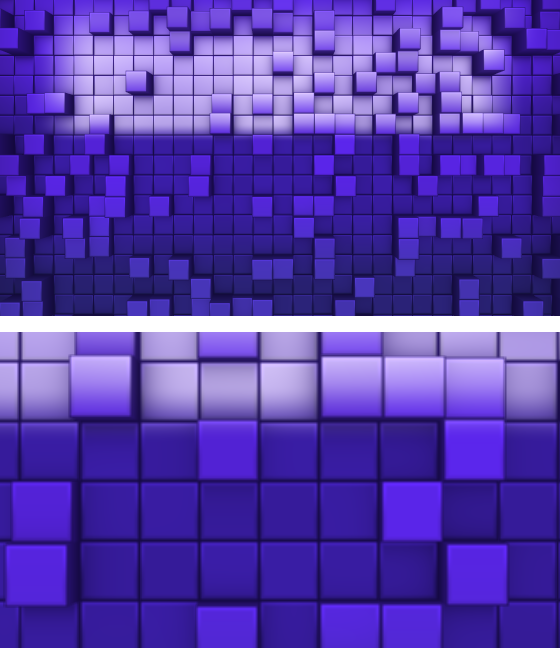
Top: the whole. Bottom: its middle third, enlarged.
This background is drawn by a Shadertoy shader. Its source:

```glsl
const float ROWS = 15.9;                 // tiles over the canvas height
const vec2  GRID_SHIFT = vec2(0.35, 0.85);
const float RAISED_SHARE = 0.28;
const float MIN_RISE = 0.022;            // rise = perspective scale gain
const float MAX_RISE = 0.066;
const float SEAM = 0.026;                // in tile widths
const float CORNER = 0.04;
const vec2  POOL_CENTER = vec2(0.0, 0.25);
const vec2  POOL_HALF = vec2(0.72, 0.17);
const int   SAMPLES = 3;                 // per axis, for smooth silhouettes

const vec3 DARK   = vec3(0.16, 0.13, 0.45);
const vec3 INDIGO = vec3(0.22, 0.11, 0.63);
const vec3 VIOLET = vec3(0.34, 0.14, 0.88);
const vec3 DUSK   = vec3(0.27, 0.20, 0.70);
const vec3 GLOW   = vec3(0.88, 0.82, 1.00);
const vec3 SHADOW = vec3(0.05, 0.02, 0.18);

float hash(vec2 p) {
    vec3 q = fract(vec3(p.xyx) * 0.1031);
    q += dot(q, q.yzx + 33.33);
    return fract((q.x + q.y) * q.z);
}

float rise(vec2 cell) {
    float pick = hash(cell + 71.0);
    float amount = hash(cell + 137.0);
    return pick < RAISED_SHARE ? mix(MIN_RISE, MAX_RISE, amount) : 0.005 * amount;
}

// Soft rectangle of light on the upper wall
float lightPool(vec2 s) {
    vec2 d = abs(s - POOL_CENTER) - POOL_HALF;
    float sides = 1.0 - smoothstep(-0.14, 0.06, d.x);
    float softness = s.y > POOL_CENTER.y ? 0.11 : 0.03;
    float ends = 1.0 - smoothstep(-softness, softness, d.y);
    float lamps = 0.91 + 0.09 * cos(s.x * 9.0);
    return sides * ends * lamps;
}

vec3 bodyColor(vec2 s, float raised) {
    vec3 flatTone = mix(DARK, INDIGO, smoothstep(-0.42, -0.12, s.y));
    flatTone = mix(flatTone, VIOLET, smoothstep(0.06, 0.34, s.y));
    vec3 raisedTone = mix(DUSK, VIOLET, smoothstep(-0.38, -0.04, s.y));
    return mix(flatTone, raisedTone, raised) * (1.0 - 0.22 * smoothstep(0.68, 0.95, abs(s.x)));
}

// Shadow cast on a tile by its taller neighbours, strongest from above
float occlusion(vec2 cell, vec2 f, float h) {
    float open = 1.0;
    for (int i = 0; i < 4; i++) {
        float way = i < 2 ? 1.0 : -1.0;
        vec2 dir = i % 2 == 0 ? vec2(way, 0.0) : vec2(0.0, way);
        float gap = 0.5 - dot(f - 0.5, dir);
        float lift = clamp((rise(cell + dir) - h) / MAX_RISE, 0.0, 1.0);
        open *= 1.0 - lift * (0.55 + 0.4 * max(dir.y, 0.0)) * exp(-4.5 * gap);
    }
    return 1.0 - open;
}

vec3 frontFace(vec2 cell, vec2 pos, float h) {
    vec2 f = pos - cell;
    vec2 s = (pos - GRID_SHIFT) / ROWS;
    float raised = smoothstep(0.01, MIN_RISE, h);
    float shade = occlusion(cell, f, h);
    float tone = hash(cell + 9.0);

    // Shaded tiles lose the white glow first, so they stay saturated
    vec3 col = bodyColor(s, raised) * (0.94 + 0.12 * tone);
    float tilt = mix(0.84 + 0.16 * f.y, 0.2 + 0.78 * f.y, raised);
    float lit = lightPool(s) * tilt * (0.9 + 0.1 * tone) * (1.0 - 0.7 * shade);
    col = mix(col, GLOW, lit);
    col = mix(col, SHADOW, 0.8 * shade);

    // Rounded outline: bright rim on top, dark seam around
    vec2 d = abs(f - 0.5) - 0.5 + CORNER;
    float inset = CORNER - length(max(d, 0.0)) - min(max(d.x, d.y), 0.0);
    float rim = smoothstep(0.10, 0.05, inset);
    col += rim * mix(-0.10, 0.14, smoothstep(0.3, 0.95, f.y)) * VIOLET;
    float seam = 1.0 - smoothstep(0.5 * SEAM, 1.4 * SEAM, inset);
    vec3 seamColor = mix(SHADOW, bodyColor(s, 0.0), 0.15 + 0.3 * lit);
    return mix(col, seamColor, seam * mix(0.95, 0.75, raised));
}

vec3 sideFace(vec2 pos, float depth, bool facesUp) {
    vec2 s = (pos - GRID_SHIFT) / ROWS;
    vec3 col = mix(bodyColor(s, 0.5), GLOW, 0.15 * lightPool(s));
    return mix(SHADOW, col, (facesUp ? 0.5 : 0.42) * (1.0 - 0.7 * depth));
}

// Walk the view ray through the grid, from the tallest level to the wall
vec3 wall(vec2 ray) {
    vec2 dir = vec2(ray.x < 0.0 ? -1.0 : 1.0, ray.y < 0.0 ? -1.0 : 1.0);
    ray = dir * max(abs(ray), 0.0001);
    float t = 1.0 / (1.0 + MAX_RISE + 0.001);
    vec2 cell = floor(ray * t + GRID_SHIFT);
    bool vertical = false;
    for (int i = 0; i < 7; i++) {
        float h = rise(cell);
        float top = 1.0 / (1.0 + h);
        if (t > top) {
            float depth = clamp((h - (1.0 / t - 1.0)) / h, 0.0, 1.0);
            return sideFace(ray * t + GRID_SHIFT, depth, vertical && dir.y < 0.0);
        }
        vec2 next = (cell + max(dir, 0.0) - GRID_SHIFT) / ray;
        float leave = min(next.x, next.y);
        if (leave >= top) return frontFace(cell, ray * top + GRID_SHIFT, h);
        vertical = next.y < next.x;
        cell += vertical ? vec2(0.0, dir.y) : vec2(dir.x, 0.0);
        t = leave;
    }
    return SHADOW;
}

void mainImage(out vec4 fragColor, in vec2 fragCoord) {
    vec3 sum = vec3(0.0);
    for (int i = 0; i < SAMPLES * SAMPLES; i++) {
        vec2 jitter = (vec2(i % SAMPLES, i / SAMPLES) + 0.5) / float(SAMPLES) - 0.5;
        vec2 offset = jitter * iResolution.y / 288.0;
        sum += wall((fragCoord + offset - 0.5 * iResolution.xy) / iResolution.y * ROWS);
    }
    fragColor = vec4(sum / float(SAMPLES * SAMPLES), 1.0);
}
```
